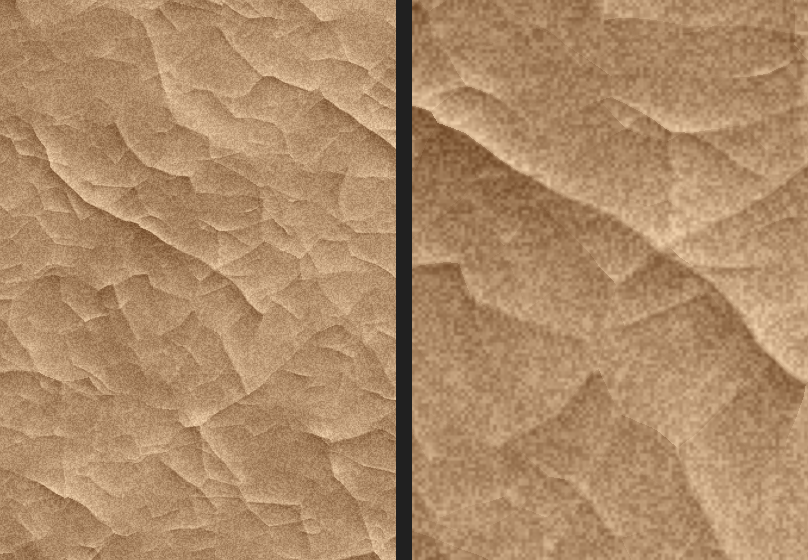
Left, the full canvas; right, a detail of the centre.
This texture is drawn by a WebGL 2 fragment shader. Its source:

```glsl
#version 300 es
precision highp float;
// Crumpled brown kraft paper: creased facets lit from above, with fine fibre grain.

uniform vec2 u_resolution;
out vec4 fragColor;

const vec2 LIGHT = vec2(0.36, 0.933);
const vec3 PAPER = vec3(0.692, 0.553, 0.413);
const vec3 TONE_RAMP = vec3(1.0, 1.06, 1.03);

// Integer hash of a lattice cell, 0..1
float hash(vec2 cell) {
  uvec2 q = uvec2(ivec2(cell) + 8192);
  uint h = q.x * 1597334677u ^ q.y * 3812015801u;
  h = (h ^ (h >> 15)) * 2246822519u;
  h = (h ^ (h >> 13)) * 3266489917u;
  return float((h ^ (h >> 16)) >> 8) / 16777216.0;
}

vec2 hash2(vec2 cell) {
  return vec2(hash(cell), hash(cell + vec2(517.0, 239.0)));
}

float noise(vec2 p) {
  vec2 i = floor(p), f = fract(p);
  f = f * f * f * (f * (f * 6.0 - 15.0) + 10.0);
  vec2 e = vec2(1.0, 0.0);
  return mix(mix(hash(i), hash(i + e.xy), f.x),
             mix(hash(i + e.yx), hash(i + e.xx), f.x), f.y);
}

float fbm(vec2 p) {
  float sum = 0.0, amp = 0.5;
  for (int i = 0; i < 4; i++) {
    sum += amp * noise(p);
    p = mat2(1.6, 1.2, -1.2, 1.6) * p + 17.3;
    amp *= 0.5;
  }
  return sum / 0.9375;
}

vec2 warp(vec2 p, float amount) {
  return p + amount * (vec2(fbm(p), fbm(p + 41.7)) - 0.5);
}

// Frame that stretches facets along the given direction
mat2 stretchAlong(float angle, float ratio) {
  float c = cos(angle), s = sin(angle);
  return mat2(c / ratio, -s * ratio, s / ratio, c * ratio);
}

vec2 site(vec2 cell) {
  return cell + 0.04 + 0.92 * hash2(cell);
}

// Signed light on the folds between irregular facets; soft is the edge blur
float creases(vec2 p, vec2 light, float soft) {
  vec2 home = floor(p), nearCell = home;
  float best = 1e5;
  for (int y = -2; y <= 2; y++)
    for (int x = -2; x <= 2; x++) {
      vec2 cell = home + vec2(x, y);
      vec2 r = site(cell) - p;
      if (dot(r, r) < best) { best = dot(r, r); nearCell = cell; }
    }

  vec2 a = site(nearCell);
  float taper = smoothstep(0.28, 0.62, noise(p * 1.5 + 63.0));
  // gentle curvature across each facet
  float shade = -0.22 * dot(p - a, light) * hash(nearCell + 91.0);

  for (int y = -2; y <= 2; y++)
    for (int x = -2; x <= 2; x++) {
      if (x == 0 && y == 0) continue;
      vec2 other = nearCell + vec2(x, y);
      vec2 b = site(other);
      vec2 n = normalize(b - a);
      float d = max(dot(0.5 * (a + b) - p, n), 0.0);
      float strength = taper * smoothstep(0.25, 0.9, hash(nearCell + other + 301.0));
      float facing = -dot(n, light);
      float width = mix(0.04, 0.2, hash(nearCell * 3.0 + other));
      width *= facing < 0.0 ? 0.7 : 1.0;
      float side = facing * exp(-d / width) * smoothstep(0.0, soft, d);
      float worn = 0.25 * exp(-d / soft);
      shade += strength * (side + worn);
    }
  return shade;
}

// Fibre speckle around zero
float grain(vec2 p) {
  return 0.155 * (noise(p * 470.0) - 0.5) + 0.05 * (noise(p * 240.0 + 7.0) - 0.5);
}

void main() {
  vec2 uv = gl_FragCoord.xy / u_resolution.y;

  // Slightly bent coordinates keep the folds from running dead straight
  vec2 bent = warp(uv * 4.0, 0.3) / 4.0;
  bent = warp(bent * 24.0, 0.1) / 24.0;

  // Folds from large to small, each layer with its own direction
  float shade = 0.0, scale = 5.2, weight = 0.23, angle = -0.55;
  for (int i = 0; i < 4; i++) {
    mat2 frame = stretchAlong(angle, 1.2);
    vec2 p = frame * bent * scale + float(i) * vec2(37.0, 53.0) + 5.0;
    shade += weight * creases(p, normalize(frame * LIGHT), 0.0022 * scale);
    scale *= 1.65;
    weight *= 0.8;
    angle = 0.35 - angle * 0.8;
  }

  // Broad undulation and small dents
  shade += 0.13 * (fbm(uv * vec2(3.6, 4.8) + 11.0) - 0.5);
  vec2 dent = bent * 15.0;
  shade += 0.1 * (fbm(dent) - fbm(dent + 0.3 * LIGHT));

  // Soft limit keeps deep shadow and glare within the paper tones
  shade = 0.21 * tanh((shade - 0.012) / 0.23) + grain(uv);
  fragColor = vec4(clamp(PAPER + shade * TONE_RAMP, 0.0, 1.0), 1.0);
}
```
